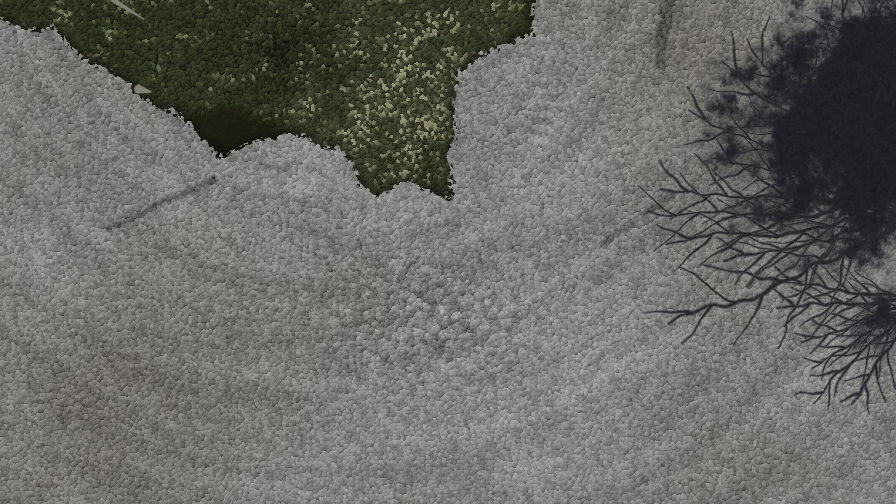
This texture is drawn by a Shadertoy shader. Its source:

```glsl
// Aerial view of a gravel yard with a ragged grass bank and the shadow of a bare tree.
// Cellular noise makes stones and tufts, layered sines the soil tones and wheel tracks,
// a polygon distance bounds the grass, and loops of tapered segments grow the branches.

const vec3 WARM = vec3(.44, .43, .41);
const vec3 COOL = vec3(.515, .53, .525);
const vec3 MOSS = vec3(.17, .195, .12);
const vec3 DRY = vec3(.34, .34, .26);
const vec3 POND = vec3(.1, .1, .055);
const vec3 SHADOW = vec3(.095, .097, .12);

float hash(vec2 p) {
  vec3 q = fract(p.xyx * .1031);
  q += dot(q, q.yzx + 33.33);
  return fract((q.x + q.y) * q.z);
}

// Offset from the nearest cell centre (xy) and its random value (z)
vec3 cell(vec2 p) {
  vec3 best = vec3(9);
  for (int k = 0; k < 9; k++) {
    vec2 c = floor(p) + vec2(k % 3 - 1, k / 3 - 1);
    vec2 o = p - c - vec2(hash(c), hash(c + 41.7));
    if (dot(o, o) < dot(best.xy, best.xy)) best = vec3(o, hash(c + 87.3));
  }
  return best;
}

float waves(vec2 p) {
  float sum = 0., amp = .5;
  for (int i = 0; i < 5; i++) {
    p = mat2(1.36, 1.02, -1.02, 1.36) * p + 2.3;
    sum += amp * sin(p.x + 1.4 * sin(p.y * .8));
    amp *= .62;
  }
  return sum;
}

float blob(vec2 p, float x, float y, float rx, float ry) {
  vec2 q = (p - vec2(x, y)) / vec2(rx, ry);
  return exp(-dot(q, q));
}

// Distance to a segment whose width tapers from w at a
float taper(vec2 p, vec2 a, vec2 b, float w) {
  vec2 d = b - a;
  float h = clamp(dot(p - a, d) / dot(d, d), 0., 1.);
  return length(p - a - d * h) - w * (1. - .75 * h);
}

// Signed distance to the grass outline, negative inside
float grassDistance(vec2 p) {
  const int N = 17;
  vec2 v[N] = vec2[N](vec2(-.05, .965), vec2(.104, .935), vec2(.174, .884), vec2(.255, .826),
    vec2(.347, .775), vec2(.451, .68), vec2(.5, .712), vec2(.59, .729), vec2(.671, .706),
    vec2(.736, .618), vec2(.81, .632), vec2(.896, .611), vec2(.898, .857), vec2(.95, .896),
    vec2(1.053, .93), vec2(1.066, 1.05), vec2(-.05, 1.05));
  float d = 9., s = 1.;
  for (int i = 0; i < N; i++) {
    vec2 a = v[i], b = v[(i + 1) % N];
    d = min(d, taper(p, a, b, 0.));
    if ((a.y > p.y) != (b.y > p.y) && p.x < a.x + (b.x - a.x) * (p.y - a.y) / (b.y - a.y)) s = -s;
  }
  return s * d;
}

// Fan of branches between two angles, each with side twigs
float boughs(vec2 p, vec2 root, float from, float to, float reach, int count) {
  float d = 9.;
  for (int i = 0; i < count; i++) {
    float a = mix(from, to, (float(i) + .2 + .6 * hash(vec2(i, count))) / float(count));
    float len = reach * (.72 + .35 * hash(vec2(i + 9, count)));
    vec2 tip = root + len * vec2(cos(a), sin(a));
    d = min(d, taper(p, root, tip, .005));
    for (int j = 0; j < 9; j++) {
      float s = .22 + .085 * float(j);
      float b = a + float(j % 2 * 2 - 1) * (.35 + .5 * hash(vec2(i, j)));
      vec2 fork = mix(root, tip, s);
      d = min(d, taper(p, fork, fork + len * (.42 - .28 * s) * vec2(cos(b), sin(b)), .0025));
    }
  }
  return d;
}

float relief(vec3 c) {
  return .7 * (c.z - .5) + .5 * dot(c.xy, vec2(-.5, .85)) - .25 * smoothstep(.4, .9, length(c.xy));
}

vec3 gravel(vec2 p, vec3 coarse, vec3 fine, float soil) {
  float heap = blob(p, .99, .79, .09, .15) + blob(p, .57, .66, .13, .06) + blob(p, .81, .57, .12, .05);
  float rough = blob(p, .84, .37, .21, .13);
  float cool = .5 + .2 * soil + .4 * heap + .3 * blob(p, 1.05, .25, .4, .3)
    - .4 * blob(p, .1, .12, .45, .3) - .5 * blob(p, 1.4, .95, .2, .25);
  vec3 col = mix(WARM, COOL, clamp(cool, 0., 1.));
  // Curved wheel tracks, ribbed treads and ruts
  vec2 q = p - vec2(.65, 1.2);
  float track = waves(vec2(length(q) * 38. + .5 * soil, atan(q.x, -q.y) * 3.));
  float tread = (blob(p, 1.08, .78, .035, .17) + blob(p, 1.24, .82, .03, .2)) * sin(p.y * 260. + 4. * soil);
  vec2 w = p + .008 * waves(p * 18.);
  float rut = min(taper(w, vec2(.43, .65), vec2(.21, .54), .003), taper(w, vec2(1.33, .61), vec2(1.2, .52), .003));
  rut = min(rut, taper(w, vec2(1.325, 1.02), vec2(1.31, .87), .012));
  col *= 1.02 + .07 * track + .03 * soil + .05 * tread - .25 * smoothstep(.01, 0., rut);
  // Scattered larger stones and pits
  float lone = smoothstep(.92, 1., abs(coarse.z * 2. - 1.)) * smoothstep(.4, .1, length(coarse.xy));
  col += .12 * lone * (coarse.z - .6) + (.03 + .2 * rough + .05 * heap) * relief(coarse);
  return col + .2 * relief(fine);
}

vec3 grass(vec2 p, vec3 tuft, float soil, float d) {
  float dry = blob(p, .82, .8, .19, .23) + .3 * blob(p, .2, .95, .2, .08);
  float clump = waves(p * 30.);
  vec3 col = mix(MOSS, DRY, clamp(dry * .65 + .25 * soil + .2 * clump, 0., 1.));
  col *= 1. + .7 * relief(tuft) - .25 * blob(p, .55, .91, .12, .08);
  col += vec3(.24, .23, .2) * smoothstep(.95, 1.25, tuft.z + .35 * dry + .2 * clump);
  float water = smoothstep(.3, .75, blob(p, .46, .73, .12, .065) + .15 * soil);
  return mix(col, POND, water * .85) * mix(.65, 1., smoothstep(0., .025, -d));
}

void mainImage(out vec4 fragColor, in vec2 fragCoord) {
  vec2 p = fragCoord / iResolution.y;
  float px = 1. / iResolution.y, soil = waves(p * 5. + 1.7);
  vec3 coarse = cell(p * 68.), fine = cell(p * 150. + 19.);
  // Ground with the grass bank
  float d = grassDistance(p + .009 * vec2(waves(p * 22.), waves(p * 25. + 8.))) + .012 * (fine.z - .5);
  vec3 col = mix(gravel(p, coarse, fine, soil), grass(p, fine, soil, d), smoothstep(px, -px, d));
  // Pale stick and stone on the bank
  float pale = min(taper(p, vec2(.225, 1), vec2(.285, .962), .005), taper(p, vec2(.275, .823), vec2(.298, .818), .009));
  col = mix(col, vec3(.5, .51, .46), smoothstep(px, -px, pale));
  // Tree shadow: dense crown and two fans of bare branches
  if (p.x > 1.25) {
    vec2 bent = p + .016 * vec2(waves(p * 9.), waves(p * 9. + 5.));
    float limbs = min(boughs(bent, vec2(1.84, .57), 1.75, 3.6, .54, 14), boughs(bent, vec2(1.84, .4), 2.8, 4.2, .29, 6));
    float crown = 1. - length((p - vec2(1.77, .77)) / vec2(.42, .37)) - .3 * blob(p, 1.48, 1., .13, .13);
    crown = max(crown, .45 - length((p - vec2(1.76, .38)) / vec2(.26, .24)));
    float leaf = crown + .2 * waves(p * 21.) + .12 * waves(p * 60.) + .2 * (fine.z - .5);
    float shade = max(.93 * smoothstep(.02, .5, leaf), .85 * smoothstep(.003, -.002, limbs));
    col = mix(col, SHADOW * (.9 + .25 * fine.z), shade);
  }
  fragColor = vec4(col, 1);
}
```
